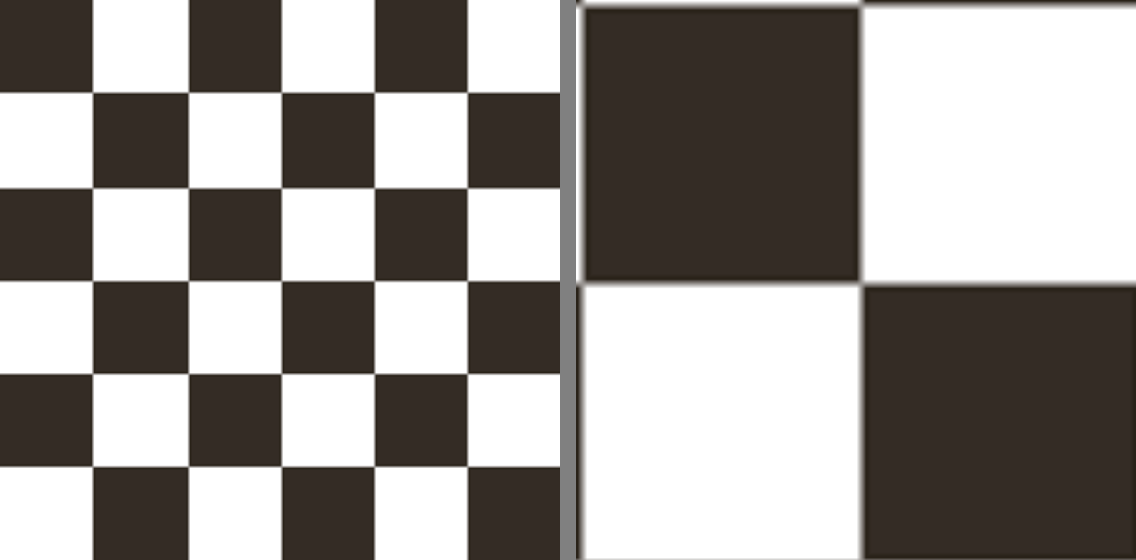
Left, the full canvas; right, a detail of the centre.
Give the GLSL for this pattern, as a three.js fragment shader.

```glsl
// Draws a six by six checkerboard of dark brown and white squares.
// Each axis is a soft square wave that changes sign at every cell edge;
// the product of both waves selects the colour, with a faint dark rim.

varying vec2 vUv;

const int CELLS = 6;
const vec3 DARK = vec3(0.204, 0.172, 0.145);
const vec3 LIGHT = vec3(1.0);
const vec3 RIM_SHADE = vec3(0.045, 0.04, 0.05);
const vec2 PITCH = vec2(0.166, 0.1657);   // regular cell size
const float SECOND_CELL_EXTRA = 0.0052;   // the second row and column are wider
const float SOFTNESS = 0.0028;            // half width of the edge blend
const float RIM_REACH = 0.0065;           // how far the rim extends inward

// Position of the numbered edge along one axis
float edgePosition(float index, float pitch) {
  return index * pitch + SECOND_CELL_EXTRA * step(2.0, index);
}

// x: soft wave in -1..1, y: distance to the nearest edge
vec2 cellWave(float position, float pitch, float softness) {
  float wave = 1.0;
  float nearest = 1.0;
  for (int i = 1; i < CELLS; i++) {
    float offset = edgePosition(float(i), pitch) - position;
    wave *= clamp(offset / softness, -1.0, 1.0);
    nearest = min(nearest, abs(offset));
  }
  return vec2(wave, nearest);
}

// Thin band that fades out on both sides of the edge blend
float rimBand(float nearest, float softness, float reach) {
  return smoothstep(0.5 * softness, softness, nearest)
       * (1.0 - smoothstep(softness, reach, nearest));
}

void main() {
  // Count columns from the left and rows from the top
  vec2 position = vec2(vUv.x, 1.0 - vUv.y);
  vec2 across = cellWave(position.x, PITCH.x, SOFTNESS);
  vec2 down = cellWave(position.y, PITCH.y, SOFTNESS);

  // Equal signs give dark squares, opposite signs give light ones
  float darkness = 0.5 + 0.5 * across.x * down.x;
  float rim = rimBand(min(across.y, down.y), SOFTNESS, RIM_REACH);

  vec3 darkSquare = DARK - RIM_SHADE * rim;
  gl_FragColor = vec4(mix(LIGHT, darkSquare, darkness), 1.0);
}
```
